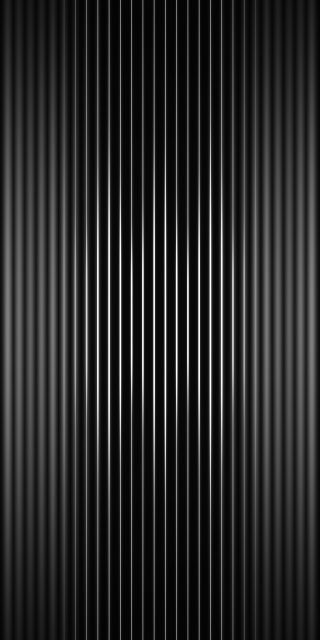
Reproduce this background procedurally as a Shadertoy shader.

```glsl
// Vertical light rods on black: 28 evenly spaced lines, razor sharp in the centre
// and melting into soft grey tubes towards the sides. Each line is a thin core that
// swells at mid height plus a Gaussian halo; a slow beat varies lines across the row.

// Share of a pixel of size px, at distance d, covered by a line of half width w.
float lineCoverage(float d, float w, float px) {
    float overlap = min(d + 0.5 * px, w) - max(d - 0.5 * px, -w);
    return clamp(overlap / px, 0.0, 1.0);
}

void mainImage(out vec4 fragColor, in vec2 fragCoord) {
    vec2 uv = fragCoord / iResolution.xy;
    float pixel = 1.0 / iResolution.x;

    // Repeat: index of the nearest line and distance to its axis
    float pitch = 0.03518;
    float x = uv.x - 0.4993;
    float index = clamp(floor(x / pitch), -14.0, 13.0) + 0.5;
    float d = abs(x - index * pitch);

    float side = abs(index) * pitch * 2.0;     // 0 at the centre, 1 at the sides
    float height = abs(uv.y - 0.5) * 2.0;      // 0 at mid height, 1 at the ends
    float beat = cos(1.37 * abs(index));       // variation from line to line

    // Core: tapers from a bright swollen middle to a hairline
    float reach = 0.44 + 0.15 * beat;
    float swell = 1.0 - smoothstep(reach * 0.35, reach * 1.15, height);
    float halfWidth = mix(0.0012, 0.0025, swell);
    float sharpness = 1.0 - smoothstep(0.36, 0.70, side);
    float core = lineCoverage(d, halfWidth, pixel) * sharpness;
    core *= mix(0.72, 1.0, swell) * mix(1.0, 0.8, height * height);

    // Halo: widens and takes over from the core towards the sides
    float blur = smoothstep(0.15, 0.85, side);
    float sigma = pitch * mix(0.10, 0.27, blur);
    float halo = exp(-0.5 * d * d / (sigma * sigma));
    halo *= mix(0.22, 0.43, blur) * (1.0 + 0.14 * beat);
    halo *= exp(-1.45 * height * height);

    // Faint ambient grey, then screen the two lights together
    float ambient = 0.012 + 0.018 * exp(-2.0 * height * height);
    float light = 1.0 - (1.0 - ambient) * (1.0 - halo) * (1.0 - core);
    fragColor = vec4(vec3(light), 1.0);
}
```
